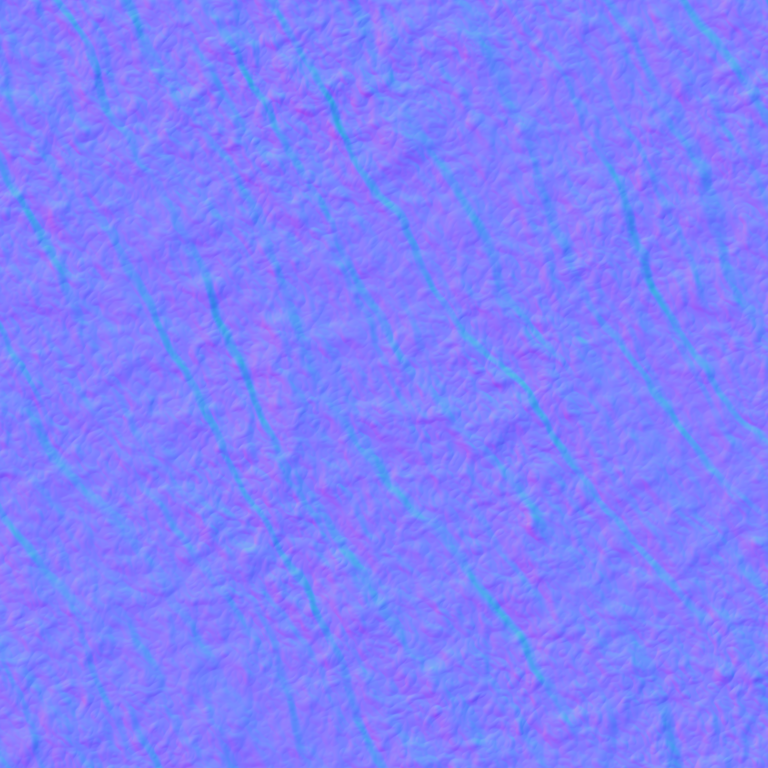
This texture map is drawn by a three.js fragment shader. Its source:

```glsl
varying vec2 vUv;

vec2 gradientAt(vec2 cell) {
  vec2 q = vec2(dot(cell, vec2(127.1, 311.7)), dot(cell, vec2(269.5, 183.3)));
  return normalize(fract(sin(q) * 43758.55) - 0.5 + 1e-4);
}

// Gradient noise, roughly -0.7 to 0.7
float noise(vec2 p) {
  vec2 i = floor(p), f = p - i;
  vec2 u = f * f * f * (f * (f * 6.0 - 15.0) + 10.0);
  float a = dot(gradientAt(i), f);
  float b = dot(gradientAt(i + vec2(1, 0)), f - vec2(1, 0));
  float c = dot(gradientAt(i + vec2(0, 1)), f - vec2(0, 1));
  float d = dot(gradientAt(i + vec2(1, 1)), f - vec2(1, 1));
  return mix(mix(a, b, u.x), mix(c, d, u.x), u.y);
}

// Long ripples across x: a short steep rise, then a gentle fall
float ripples(vec2 s, float count, float width, float seed) {
  float phase = s.x * count + 0.9 * noise(s * vec2(3.0, 2.0) + seed);
  float f = fract(phase);
  float strength = 0.25 + 0.75 * smoothstep(-0.35, 0.35, noise(s * vec2(9.0, 4.0) + seed * 1.7));
  return strength * (smoothstep(0.0, width, f) - f) / count;
}

// Crumpled creases, turned and refined at each octave
float wrinkles(vec2 p) {
  vec2 q = p + 0.006 * vec2(noise(p * 18.0), noise(p * 18.0 + 37.0));
  float sum = 0.0, frequency = 12.0, slope = 0.042;
  for (int i = 0; i < 5; i++) {
    float n = noise(q * frequency + float(i) * 19.3);
    sum += slope / frequency * (0.5 * n - 0.9 * sqrt(n * n + 0.002));
    q = mat2(0.88, 0.47, -0.47, 0.88) * q;
    frequency *= 1.65;
    slope *= i < 3 ? 1.2 : 0.8;
  }
  return sum * (1.0 + 0.6 * noise(p * 4.0 + 51.0));
}

float height(vec2 p) {
  // Shared bending keeps the ripples side by side
  vec2 bent = p + 0.05 * vec2(noise(p * 2.7 + 5.0), noise(p * 2.7 + 71.0))
    + 0.016 * vec2(noise(p * 9.0 + 15.0), noise(p * 9.0 + 81.0))
    + 0.006 * vec2(noise(p * 26.0 + 25.0), noise(p * 26.0 + 91.0));
  vec2 slanted = vec2(dot(bent, vec2(0.86, 0.51)), dot(bent, vec2(-0.51, 0.86)));
  float swell = noise(slanted * vec2(24.0, 7.0)) * 0.0013;
  float streaks = noise(slanted * vec2(56.0, 14.0) + 9.0) * 0.0012;
  return swell + streaks + wrinkles(p)
    + 0.045 * ripples(slanted, 11.0, 0.16, 3.1)
    + 0.030 * ripples(slanted, 17.0, 0.22, 27.4);
}

void main() {
  // Surface slope by central differences
  vec2 e = vec2(0.0011, 0.0);
  vec2 slope = vec2(height(vUv + e.xy) - height(vUv - e.xy),
                    height(vUv + e.yx) - height(vUv - e.yx)) / (2.0 * e.x);

  // Tangent-space normal with the green axis pointing down
  vec3 normal = normalize(vec3(-slope.x, slope.y, 1.0));
  gl_FragColor = vec4(normal * 0.5 + 0.5, 1.0);
}
```
